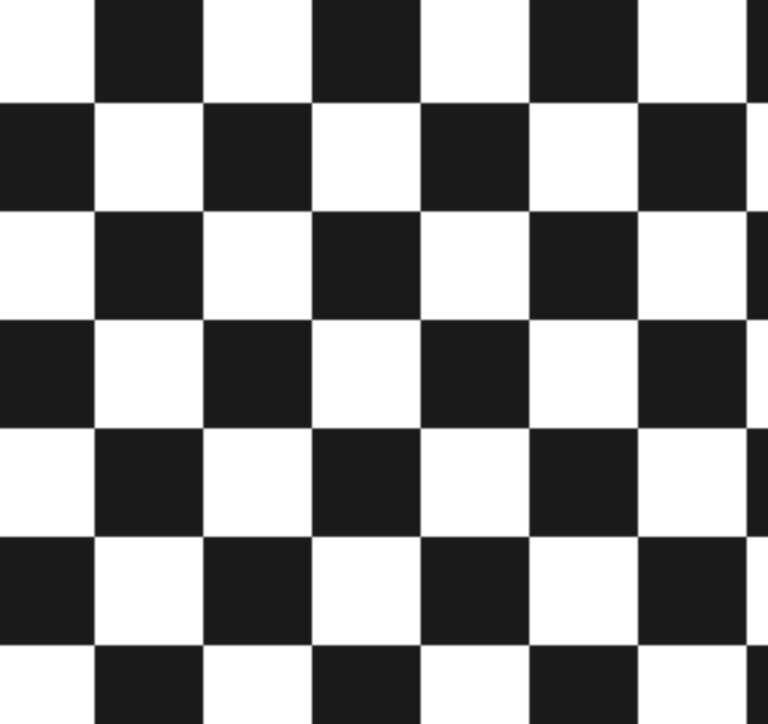
This pattern is drawn by a Shadertoy shader. Its source:

```glsl
const vec3 INK = vec3(0.102);
const vec3 PAPER = vec3(1.0);
const vec2 CELL_SIZE = vec2(0.1415, 0.1498);   // fraction of the canvas
const vec2 GRID_ORIGIN = vec2(0.1232, 0.1087); // lower left corner of a paper cell
const float EDGE_SOFTNESS = 0.018;             // half ramp, in cells

// Square wave of period 2: +1 on even cells, -1 on odd cells, with soft edges
vec2 softSquareWave(vec2 p, vec2 halfRamp) {
    vec2 edgeDistance = abs(fract(p + 0.5) - 0.5);
    vec2 parity = 1.0 - 2.0 * mod(floor(p), 2.0);
    return parity * (2.0 * smoothstep(-halfRamp, halfRamp, edgeDistance) - 1.0);
}

// Paper coverage of a checkerboard, 0 to 1
float checkerboard(vec2 p, vec2 halfRamp) {
    vec2 wave = softSquareWave(p, halfRamp);
    return 0.5 + 0.5 * wave.x * wave.y;
}

void mainImage(out vec4 fragColor, in vec2 fragCoord) {
    vec2 uv = fragCoord / iResolution.xy;
    vec2 p = (uv - GRID_ORIGIN) / CELL_SIZE;

    // Never let the ramp get thinner than a pixel
    vec2 pixel = 1.0 / (iResolution.xy * CELL_SIZE);
    vec2 halfRamp = max(vec2(EDGE_SOFTNESS), 0.75 * pixel);

    fragColor = vec4(mix(INK, PAPER, checkerboard(p, halfRamp)), 1.0);
}
```
